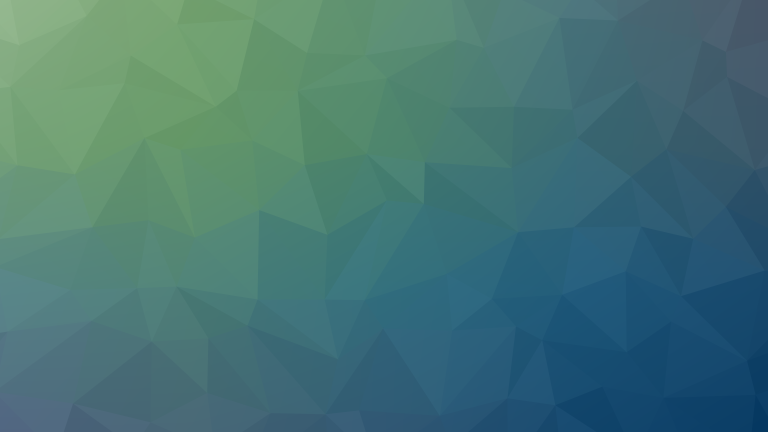
Write a Shadertoy shader that draws this background.

```glsl
const float CELLS_HIGH = 7.08;               // mesh cells per canvas height
const vec2 MESH_SHIFT = vec2(0.20, 0.49);
const float JITTER = 0.68;
const float FACE_FLATNESS = 0.62;
const float FACE_CONTRAST = 0.034;

vec2 hash22(vec2 p) {
    vec3 q = fract(p.xyx * vec3(0.1031, 0.1030, 0.0973));
    q += dot(q, q.yzx + 33.33);
    return fract((q.xx + q.yz) * q.zy);
}

float cross2(vec2 a, vec2 b) { return a.x * b.y - a.y * b.x; }

// Colour blended through five evenly spaced stops
vec3 fiveStops(float t, vec3 a, vec3 b, vec3 c, vec3 d, vec3 e) {
    float s = clamp(t, 0.0, 1.0) * 4.0;
    vec3 col = mix(a, b, min(s, 1.0));
    col = mix(col, c, clamp(s - 1.0, 0.0, 1.0));
    col = mix(col, d, clamp(s - 2.0, 0.0, 1.0));
    return mix(col, e, clamp(s - 3.0, 0.0, 1.0));
}

// Green upper left, slate upper right, deep blue lower right
vec3 backdrop(vec2 uv) {
    vec3 top = fiveStops(uv.x, vec3(0.57, 0.71, 0.55), vec3(0.46, 0.64, 0.44),
        vec3(0.37, 0.57, 0.45), vec3(0.30, 0.46, 0.49), vec3(0.29, 0.34, 0.41));
    vec3 upper = fiveStops(uv.x, vec3(0.45, 0.63, 0.46), vec3(0.40, 0.60, 0.41),
        vec3(0.31, 0.53, 0.43), vec3(0.23, 0.42, 0.46), vec3(0.23, 0.34, 0.41));
    vec3 lower = fiveStops(uv.x, vec3(0.34, 0.52, 0.53), vec3(0.30, 0.50, 0.46),
        vec3(0.20, 0.44, 0.50), vec3(0.13, 0.36, 0.49), vec3(0.10, 0.29, 0.43));
    vec3 bottom = fiveStops(uv.x, vec3(0.31, 0.39, 0.50), vec3(0.27, 0.39, 0.45),
        vec3(0.20, 0.35, 0.46), vec3(0.08, 0.28, 0.43), vec3(0.02, 0.22, 0.38));
    float depth = (1.0 - clamp(uv.y, 0.0, 1.0)) * 3.0;
    vec3 col = mix(top, upper, min(depth, 1.0));
    col = mix(col, lower, clamp(depth - 1.0, 0.0, 1.0));
    return mix(col, bottom, clamp(depth - 2.0, 0.0, 1.0));
}

// One jittered mesh vertex per grid node
vec2 meshVertex(vec2 node) {
    return node + (hash22(node + 41.0) - 0.5) * JITTER;
}

float edgeDistance(vec2 p, vec2 a, vec2 b) {
    return cross2(b - a, p - a) / length(b - a);
}

// Antialiased coverage of a counterclockwise triangle
float triangleCoverage(vec2 p, vec2 a, vec2 b, vec2 c, float pixel) {
    float d = min(edgeDistance(p, a, b), min(edgeDistance(p, b, c), edgeDistance(p, c, a)));
    return clamp(0.5 + d / pixel, 0.0, 1.0);
}

vec2 meshToUv(vec2 p, float aspect) {
    return (p + MESH_SHIFT) / (CELLS_HIGH * vec2(aspect, 1.0));
}

// Facet colour in rgb, premultiplied by its coverage in alpha
vec4 facet(vec2 p, vec2 a, vec2 b, vec2 c, vec2 seed, float pixel, float aspect) {
    float cover = triangleCoverage(p, a, b, c, pixel);
    if (cover <= 0.0) return vec4(0.0);
    vec3 flatCol = backdrop(meshToUv((a + b + c) / 3.0, aspect));
    vec3 col = mix(backdrop(meshToUv(p, aspect)), flatCol, FACE_FLATNESS);
    col += (hash22(seed + 87.0).x - 0.5) * FACE_CONTRAST;
    return vec4(col, 1.0) * cover;
}

float smallerArea(vec2 a, vec2 b, vec2 c, vec2 d) {
    return min(cross2(b - a, c - a), cross2(c - a, d - a));
}

void mainImage(out vec4 fragColor, in vec2 fragCoord) {
    float aspect = iResolution.x / iResolution.y;
    float pixel = CELLS_HIGH / iResolution.y;
    vec2 p = fragCoord * pixel - MESH_SHIFT;
    vec4 sum = vec4(0.0);

    // Split each nearby quad along its better diagonal
    for (int y = -1; y <= 1; y++) {
        for (int x = -1; x <= 1; x++) {
            vec2 node = floor(p) + vec2(x, y);
            vec2 a = meshVertex(node);
            vec2 b = meshVertex(node + vec2(1, 0));
            vec2 c = meshVertex(node + vec2(1, 1));
            vec2 d = meshVertex(node + vec2(0, 1));
            bool risingSplit = smallerArea(a, b, c, d) > smallerArea(b, c, d, a);
            vec2 apex = risingSplit ? c : d;
            vec2 start = risingSplit ? a : b;
            sum += facet(p, a, b, apex, node, pixel, aspect);
            sum += facet(p, start, c, d, node + 0.5, pixel, aspect);
        }
    }
    vec3 col = sum.a > 0.0 ? sum.rgb / sum.a : backdrop(meshToUv(p, aspect));
    fragColor = vec4(clamp(col, 0.0, 1.0), 1.0);
}
```
